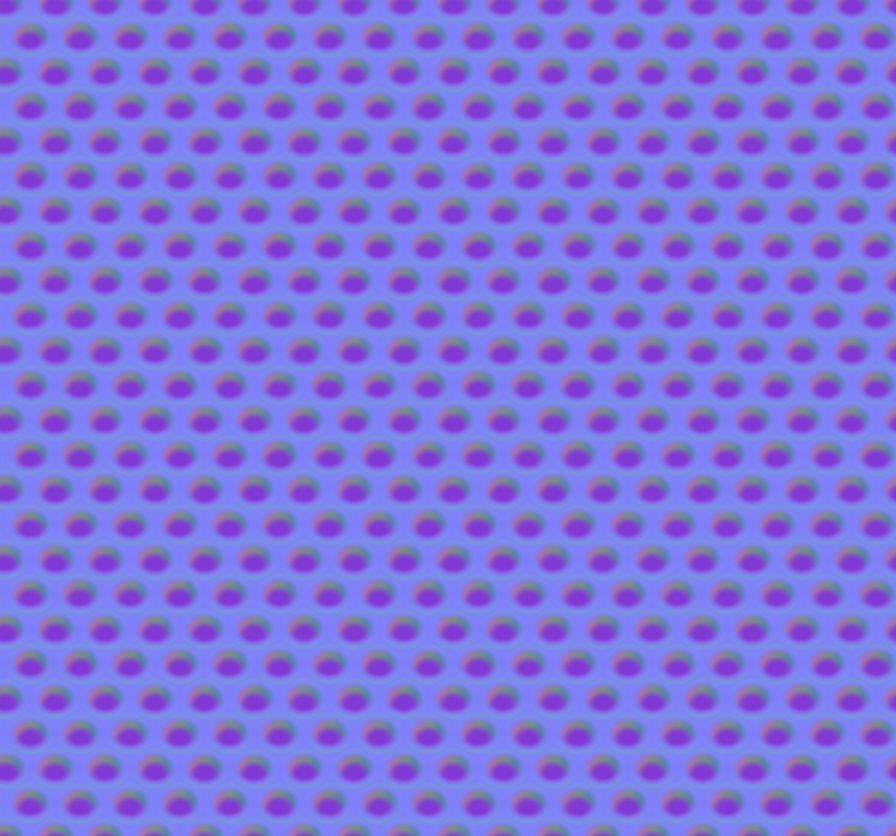
This texture map is drawn by a WebGL 2 fragment shader. Its source:

```glsl
#version 300 es
precision highp float;

uniform vec2 u_resolution;
out vec4 outColor;

// Layout: columns and staggered rows, lengths in column pitches
const vec2 GRID = vec2(18.0, 24.0);
const float ROW_PITCH = 0.70;
const vec2 PHASE = vec2(0.11, -0.065);
const vec2 DENT_SIZE = vec2(0.355, 0.290);
const float CORE_WIDTH = 0.310;
const float CORE_TOP = 0.255;
const float CORE_BOTTOM = 0.190;
const float CORE_DROP = 0.095;
const float WOBBLE = 0.09;
const float HALO_RADIUS = 1.27;
const float HALO_WIDTH = 0.19;

// Colours
const vec3 FLAT = vec3(0.502, 0.495, 0.985);
const vec3 HALO = vec3(0.470, 0.590, 0.860);
const vec3 CORE = vec3(0.500, 0.225, 0.830);
const vec3 RIM_LEFT = vec3(0.660, 0.450, 0.670);
const vec3 RIM_TOP = vec3(0.470, 0.560, 0.540);
const vec3 RIM_RIGHT = vec3(0.320, 0.520, 0.650);
const vec3 RIM_BOTTOM = vec3(0.550, 0.370, 0.850);

vec2 latticeGradient(vec2 cell) {
    cell = mod(cell, GRID);
    float h = fract(sin(dot(cell, vec2(127.1, 311.7))) * 4375.85);
    float angle = 6.28318 * h;
    return vec2(cos(angle), sin(angle));
}

// Gradient noise that wraps over the grid
float gradientNoise(vec2 p) {
    vec2 i = floor(p);
    vec2 f = p - i;
    vec2 w = f * f * f * (f * (f * 6.0 - 15.0) + 10.0);
    vec2 X = vec2(1.0, 0.0);
    vec2 Y = vec2(0.0, 1.0);
    float a = dot(latticeGradient(i), f);
    float b = dot(latticeGradient(i + X), f - X);
    float c = dot(latticeGradient(i + Y), f - Y);
    float d = dot(latticeGradient(i + 1.0), f - 1.0);
    return mix(mix(a, b, w.x), mix(c, d, w.x), w.y);
}

// Rim tint runs from left over the top to the right, then fades below
vec3 rimColor(vec2 d) {
    vec3 left = mix(RIM_LEFT, RIM_TOP, smoothstep(-0.26, 0.04, d.x));
    vec3 upper = mix(left, RIM_RIGHT, smoothstep(0.02, 0.28, d.x));
    return mix(RIM_BOTTOM, upper, smoothstep(-0.22, 0.02, d.y));
}

// Dome with an arched top and a flatter base
float domeRadius(vec2 d) {
    d.y += CORE_DROP;
    float height = d.y > 0.0 ? CORE_TOP : CORE_BOTTOM;
    return length(d / vec2(CORE_WIDTH, height));
}

void main() {
    vec2 uv = gl_FragCoord.xy / u_resolution;
    vec2 p = uv * GRID - PHASE;
    float wobble = WOBBLE * gradientNoise(uv * GRID);
    float nearestRow = floor(p.y + 0.5);

    float halo = 0.0;
    float dent = 0.0;
    vec3 dentColor = CORE;

    // Gather the neighbouring dents of the staggered lattice
    for (int j = -1; j <= 1; j++) {
        float row = nearestRow + float(j);
        float stagger = 0.5 * mod(row, 2.0);
        float nearestCol = floor(p.x - stagger + 0.5);
        for (int i = -1; i <= 1; i++) {
            vec2 center = vec2(nearestCol + float(i) + stagger, row);
            vec2 d = (p - center) * vec2(1.0, ROW_PITCH);
            float r = length(d / DENT_SIZE) + wobble;

            // Raised lip, strongest below and absent at the sides
            float ring = (r - HALO_RADIUS) / HALO_WIDTH;
            float rise = d.y / max(length(d), 0.001);
            float lip = abs(rise) * (rise < 0.0 ? 0.95 : 0.70);
            halo = max(halo, exp(-ring * ring) * lip);

            // Sloped wall with a lower core
            float mask = 1.0 - smoothstep(0.68, 1.20, r);
            if (mask > dent) {
                float core = 1.0 - smoothstep(0.42, 1.12, domeRadius(d) + wobble);
                dent = mask;
                dentColor = mix(rimColor(d), CORE, core);
            }
        }
    }

    vec3 color = mix(FLAT, HALO, halo);
    outColor = vec4(mix(color, dentColor, dent), 1.0);
}
```
